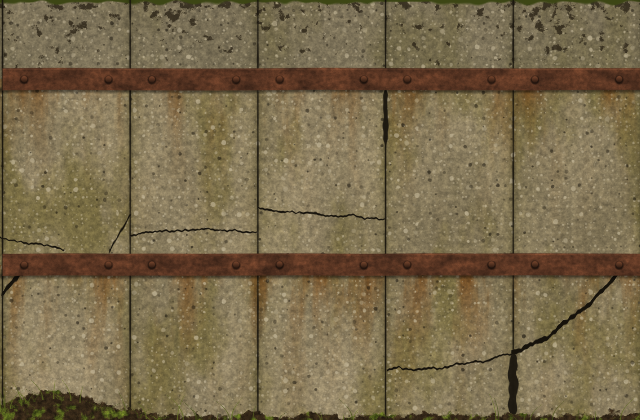
Give the GLSL for this texture, as a Shadertoy shader.

```glsl
// Weathered concrete panel wall with two rusty bolted straps, cracks and weeds.
const float PITCH = 0.304, LEFT = 0.006;
const float STRAP_HIGH = 0.8115, STRAP_LOW = 0.370, STRAP_HALF = 0.0262;
const vec3 CONCRETE_DARK = vec3(0.43, 0.39, 0.285);
const vec3 CONCRETE_LIGHT = vec3(0.625, 0.565, 0.44);
const vec3 PEBBLE = vec3(0.76, 0.71, 0.59);
const vec3 ALGAE = vec3(0.41, 0.37, 0.18);
const vec3 STAIN = vec3(0.43, 0.26, 0.09);
const vec3 IRON_DARK = vec3(0.23, 0.14, 0.095);
const vec3 IRON_RUST = vec3(0.43, 0.255, 0.165);
const vec3 GAP = vec3(0.085, 0.07, 0.045);
const vec3 SOIL = vec3(0.20, 0.15, 0.09);
const vec3 GRASS = vec3(0.34, 0.39, 0.12);

// Crack ends (x, y, x, y), then bow and half width
const vec4 CRACK_ENDS[7] = vec4[7](
  vec4(0, 0.438, 0.151, 0.403), vec4(0.262, 0.405, 0.31, 0.492),
  vec4(0.311, 0.44, 0.614, 0.446), vec4(0.615, 0.508, 0.917, 0.482),
  vec4(0.923, 0.121, 1.222, 0.159), vec4(1.222, 0.159, 1.472, 0.345),
  vec4(0.008, 0.306, 0.05, 0.345));
const vec2 CRACK_SHAPE[7] = vec2[7](
  vec2(0, 0.0018), vec2(0, 0.0018), vec2(0.009, 0.0019), vec2(-0.008, 0.002),
  vec2(-0.012, 0.002), vec2(-0.02, 0.0042), vec2(0, 0.0045));

vec2 hash2(vec2 p) {
  vec3 q = fract(p.xyx * vec3(0.1031, 0.1030, 0.0973));
  q += dot(q, q.yzx + 33.33);
  return fract((q.xx + q.yz) * q.zy);
}

float corner(vec2 cell, vec2 offset) {
  float a = 6.2832 * hash2(cell).x;
  return dot(vec2(cos(a), sin(a)), offset);
}

// Gradient noise
float noise(vec2 p) {
  vec2 i = floor(p), f = p - i, e = vec2(1, 0), u = f * f * (3.0 - 2.0 * f);
  return mix(mix(corner(i, f), corner(i + e, f - e), u.x),
    mix(corner(i + e.yx, f - e.yx), corner(i + 1.0, f - 1.0), u.x), u.y);
}

float fbm(vec2 p) {
  float sum = 0.0, amp = 1.0;
  for (int i = 0; i < 5; i++) {
    sum += amp * noise(p);
    p = mat2(1.6, 1.2, -1.2, 1.6) * p + 7.3;
    amp *= 0.55;
  }
  return sum;
}

float cover(float d, float px) { return 1.0 - smoothstep(-px, px, d); }

// Scattered irregular grains, one candidate per cell
float grains(vec2 p, float scale, float density, float px) {
  vec2 q = p * scale, cell = floor(q), h = hash2(cell + scale);
  vec2 d = q - cell - 0.3 - 0.4 * hash2(cell + 31.7);
  float r = mix(0.10, 0.29, h.y * h.y) + 0.08 * noise(q * 3.0);
  return step(h.x, density) * cover(length(d) - r, px * scale) * (0.4 + 0.6 * hash2(cell + 5.1).x);
}

// Jagged line between two ends, bowed vertically
float crack(vec2 p, vec4 ends, vec2 shape, float px) {
  vec2 span = ends.zw - ends.xy;
  float t = (p.x - ends.x) / span.x, s = clamp(t, 0.0, 1.0);
  float jag = 0.01 * noise(vec2(p.x * 28.0, ends.y * 90.0)) + 0.005 * noise(vec2(p.x * 110.0, 3));
  float y = ends.y + span.y * s + 4.0 * shape.x * s * (1.0 - s) + jag;
  float d = max(abs(p.y - y) * span.x / length(span), abs(t - s) * span.x);
  return cover(d - shape.y * (1.0 + 0.8 * noise(p * 60.0)), px);
}

// Rust runs below a strap
float runs(vec2 p, float level, float reach) {
  float drop = max(level - p.y, 0.0);
  float streak = smoothstep(-0.15, 0.65, fbm(vec2(p.x * 15.0, p.y * 2.5 + level * 40.0)));
  float fringe = 0.6 * smoothstep(-0.3, 0.5, noise(p * vec2(30, 9)));
  return step(p.y, level) * (streak * exp(-drop / reach) + fringe * exp(-drop * 35.0));
}

vec3 strap(vec3 col, vec2 p, float level, float px) {
  float y = p.y - level + 0.002 * noise(vec2(p.x * 6.0, level * 9.0));
  col *= 1.0 - 0.45 * cover(abs(y + STRAP_HALF) - 0.006, 0.005);
  float flake = fbm(p * vec2(14, 30) + level * 20.0);
  vec3 iron = mix(IRON_DARK, IRON_RUST, clamp(0.55 + 0.7 * flake, 0.0, 1.0));
  iron *= 1.0 + 0.25 * fbm(p * 90.0) + 0.25 * cover(abs(y - STRAP_HALF + 0.003) - 0.001, 0.002);
  // Two bolts per panel
  float x = mod(p.x - LEFT, PITCH);
  vec2 b = vec2(abs(x - 0.5 * PITCH) - 0.33 * PITCH, y);
  iron *= 1.0 - 0.6 * cover(length(b + vec2(0, 0.002)) - 0.01, px + 0.001);
  iron = mix(iron, IRON_RUST * (0.75 + 45.0 * b.y), cover(length(b) - 0.0075, px));
  return mix(col, iron, cover(max(abs(y) - STRAP_HALF, LEFT - p.x), px));
}

void mainImage(out vec4 fragColor, in vec2 fragCoord) {
  vec2 p = fragCoord / iResolution.y;
  float px = 0.75 / iResolution.y, slot = (p.x - LEFT) / PITCH;
  float panel = floor(slot), joint = floor(slot + 0.5), side = abs(slot - joint) * PITCH;
  float top = step(STRAP_HIGH, p.y);

  // Concrete tone, algae, rust, grit and aggregate
  float tone = 0.5 + 0.45 * fbm(p * vec2(5, 3.5) + panel * 4.7) + 0.2 * hash2(vec2(panel, 4)).x;
  vec3 col = mix(CONCRETE_DARK, CONCRETE_LIGHT, clamp(tone, 0.0, 1.0));
  float algae = smoothstep(-0.1, 0.6, fbm(p * vec2(7, 3) + 19.0)) + 0.6 * exp(-side * 45.0);
  col = mix(col, ALGAE, 0.6 * min(algae, 1.0));
  col = mix(col, vec3(0.42, 0.39, 0.31), 0.5 * top);
  float rust = runs(p, STRAP_HIGH, 0.11) + 1.25 * runs(p, STRAP_LOW, 0.13);
  col = mix(col, STAIN, clamp(0.75 * rust, 0.0, 0.8));
  col *= 1.0 + 0.22 * fbm(p * 75.0) + 0.12 * noise(p * 210.0);
  col = mix(col, PEBBLE, 0.75 * grains(p, 48.0, 0.3, px));
  col = mix(col, PEBBLE, 0.65 * grains(p + 3.0, 95.0, 0.35, px));
  col = mix(col, GAP, 0.6 * grains(p + 8.0, 62.0, 0.13, px));

  // Lichen and moss along the top
  float lichen = smoothstep(0.1, 0.4, fbm(p * 38.0) + 0.45 * noise(p * 6.0) + 2.5 * (p.y - 1.0));
  col = mix(col, GAP * 2.0, 0.8 * lichen * top);
  col = mix(col, GRASS * 0.7, cover(0.994 - p.y - 0.012 * noise(p * 25.0), 0.003));

  // Joints, two of them broken open, and cracks
  float open = 0.004 * float(joint == 3.0) * cover(abs(p.y - 0.72) - 0.06, 0.01)
    + 0.008 * float(joint == 4.0) * cover(abs(p.y - 0.085) - 0.07, 0.01);
  float gap = 0.0016 + 0.0012 * noise(p * 24.0) + open * (1.0 + noise(p * 45.0));
  col *= 1.0 - 0.25 * exp(-side * 180.0);
  float dark = 0.9 * cover(side - gap, px);
  for (int i = 0; i < 7; i++) dark = max(dark, crack(p, CRACK_ENDS[i], CRACK_SHAPE[i], px));
  col = mix(col, GAP, dark);
  col = strap(col, p, STRAP_HIGH, px);
  col = strap(col, p, STRAP_LOW, px);

  // Soil heap and litter
  float heap = exp(-pow(abs(p.x - 0.13) / 0.13, 2.0));
  float ground = 0.012 + 0.06 * heap + 0.02 * noise(vec2(p.x * 14.0, 2)) + 0.012 * fbm(p * 50.0);
  vec3 earth = mix(SOIL, GRASS, smoothstep(0.0, 0.5, fbm(p * 32.0))) * (1.0 + 0.6 * fbm(p * 80.0));
  col = mix(col, earth, cover(p.y - ground, 0.003));

  // Grass blades, densest on the heap
  for (int i = 0; i < 70; i++) {
    vec2 h = hash2(vec2(i, 7)), k = hash2(vec2(i, 23));
    float x = 1.5 * pow(h.x, 2.6), root = 0.05 * exp(-pow(abs(x - 0.13) / 0.13, 2.0));
    float t = (p.y - root) / mix(0.015, 0.065, h.y * h.y);
    float d = abs(p.x - x - (k.x - 0.5) * 0.09 * t * t) - 0.0014 * (1.0 - t);
    float blade = cover(d, px) * step(0.0, t) * step(t, 1.0);
    col = mix(col, GRASS * (0.6 + 0.65 * k.y), 0.8 * blade);
  }
  fragColor = vec4(clamp(col, 0.0, 1.0), 1.0);
}
```
